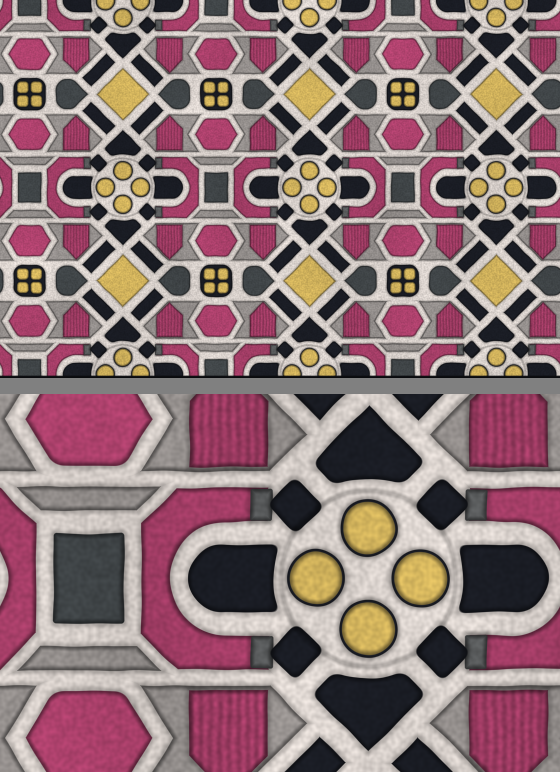
Top: the whole. Bottom: its middle third, enlarged.
A Shadertoy shader for this pattern:

```glsl
const float REPEATS_DOWN = 2.025;
const vec2 ROSETTE_CENTRE = vec2(0.819, 0.504);   // in canvas heights
const float CELL = 256.0;                         // design units per repeat
const float CORNER = 4.0;                         // rounding where edges meet
const float BAND = 8.0;                           // cream strap width
const float WOBBLE = 0.9;
const float GRAIN = 0.13;
const float BOTTOM_EDGE = 0.006;
const float DIAG = 0.7071;

const vec3 CREAM = vec3(0.85, 0.82, 0.80);
const vec3 MAGENTA = vec3(0.64, 0.24, 0.40);
const vec3 GREY = vec3(0.58, 0.56, 0.55);
const vec3 INK = vec3(0.10, 0.11, 0.14);
const vec3 SLATE = vec3(0.25, 0.27, 0.28);
const vec3 YELLOW = vec3(0.82, 0.70, 0.36);

vec2 hashGradient(vec2 cell) {
    vec3 h = fract(cell.xyx * vec3(0.1031, 0.1030, 0.0973));
    h += dot(h, h.yzx + 33.33);
    float angle = 6.2832 * fract((h.x + h.y) * h.z);
    return vec2(cos(angle), sin(angle));
}

float gradientNoise(vec2 p) {
    vec2 i = floor(p), f = p - i;
    vec2 w = f * f * f * (f * (f * 6.0 - 15.0) + 10.0);
    vec2 e = vec2(0.0, 1.0);
    float a = dot(hashGradient(i), f);
    float b = dot(hashGradient(i + e.yx), f - e.yx);
    float c = dot(hashGradient(i + e.xy), f - e.xy);
    float d = dot(hashGradient(i + e.yy), f - e.yy);
    return mix(mix(a, b, w.x), mix(c, d, w.x), w.y);
}

// Intersection with a rounded corner
float meet(float a, float b) {
    float h = max(CORNER - abs(a - b), 0.0) / CORNER;
    return max(a, b) + h * h * CORNER * 0.25;
}

float roundBox(vec2 p, vec2 halfSize, float radius) {
    vec2 q = abs(p) - halfSize + radius;
    return length(max(q, 0.0)) + min(max(q.x, q.y), 0.0) - radius;
}

// Half capsule along x
float lobe(vec2 p, float endX, float radius) {
    return length(vec2(max(p.x - endX, 0.0), p.y)) - radius;
}

// Sets a tile into the surface with a shaded groove around it
void inlay(inout vec3 col, float d, vec3 tint, float aa) {
    col *= 1.0 - 0.2 * smoothstep(3.0, 0.0, d);
    vec3 face = tint * mix(0.55, 1.0, smoothstep(0.0, -2.8, d));
    col = mix(col, face, smoothstep(aa, -aa, d));
}

void mainImage(out vec4 fragColor, in vec2 fragCoord) {
    vec2 uv = fragCoord / iResolution.y;
    vec2 plane = (uv - ROSETTE_CENTRE) * REPEATS_DOWN * CELL;
    float aa = 0.75 * REPEATS_DOWN * CELL / iResolution.y;

    // Fold each repeat into one quadrant, with slightly uneven edges
    vec2 wobble = vec2(gradientNoise(plane / 17.0), gradientNoise(plane / 17.0 + 71.0));
    vec2 bent = plane + WOBBLE * wobble;
    vec2 p = abs(bent - CELL * floor(bent / CELL + 0.5));
    vec2 far = 0.5 * CELL - p;
    float x = p.x, y = p.y;
    float ring = x + far.y;
    float r = length(p);
    vec3 col = CREAM;

    // Small octagon and hexagon shapes, shared with the grey field
    float octagon = meet(max(far.x, far.y) - 22.0, (far.x + far.y - 36.0) * DIAG);
    float hexY = abs(y - 73.0);
    float hexagon = meet(hexY - 21.5, 0.856 * (far.x - 29.0) + 0.518 * hexY);

    // Grey field and ribbed pentagon
    float field = max(max(49.0 - y, y - 100.0), max(94.0 - x - y, 90.0 - ring) * DIAG);
    field = max(field, BAND - min(hexagon, octagon));
    inlay(col, field, GREY, aa);
    float pentagon = max(max(abs(x - 64.0) - 18.0, 51.0 - y), max(93.0 - ring, x + y - 163.0) * DIAG);
    inlay(col, pentagon, MAGENTA * (0.93 + 0.09 * sin(bent.x * 1.5)), aa);
    inlay(col, hexagon, MAGENTA * 1.06, aa);

    // Four-part octagon
    inlay(col, octagon, INK, aa);
    inlay(col, roundBox(far - 9.3, vec2(7.8), 5.0), YELLOW, aa);

    // Large diamond, its bars and side lobes
    inlay(col, (ring - 36.0) * DIAG, YELLOW, aa);
    inlay(col, max(abs(ring - 66.0) - 12.0, abs(x - far.y) - 33.0) * DIAG, INK, aa);
    float sideLobe = meet(meet((176.0 - x - y) * DIAG, far.y - 20.5), meet(x - 92.0, (ring - 104.0) * DIAG));
    inlay(col, sideLobe, SLATE, aa);

    // Square with trapezoids
    inlay(col, roundBox(vec2(far.x, y), vec2(16.0, 20.5), 1.5), SLATE, aa);
    inlay(col, max(max(y - 42.0, 31.0 - y), (far.x - y + 9.0) * DIAG), GREY, aa);

    // Collar around the rosette arm
    float collar = max(max(y - 41.5, 46.0 - x), max(x - 104.0, (x + y - 129.0) * DIAG));
    inlay(col, max(collar, -lobe(p, 65.0, 26.0)), MAGENTA, aa);
    inlay(col, roundBox(p - vec2(49.0, 33.5), vec2(5.0, 7.5), 1.0), mix(SLATE, GREY, 0.3), aa);
    inlay(col, meet(lobe(p, 67.0, 15.5), 43.5 - r), INK, aa);

    // Shield and corner stone
    inlay(col, meet(meet((x + y - 79.0) * DIAG, (x - y + 27.0) * DIAG), 45.5 - r), INK, aa);
    float stone = meet(abs(x + y - 67.0) * DIAG - 9.5, abs(x - y) * DIAG - 9.0);
    inlay(col, stone, INK, aa);

    // Rosette rim and petals
    col *= 1.0 - 0.2 * smoothstep(2.2, 0.3, abs(r - 40.0));
    float petal = min(length(p - vec2(0.0, 23.0)), length(p - vec2(24.0, 0.0)));
    inlay(col, petal - 13.2, INK * 1.8, aa);
    inlay(col, petal - 12.0, YELLOW, aa);

    // Fine grain and slow drift of tone
    float grain = gradientNoise(plane / 2.3) + 0.6 * gradientNoise(plane / 6.0);
    col *= 1.0 + GRAIN * grain + 0.09 * gradientNoise(plane / 70.0);
    col = mix(INK * 0.4, col, smoothstep(-1.0, 1.0, (uv.y - BOTTOM_EDGE) * iResolution.y));
    fragColor = vec4(clamp(col, 0.0, 1.0), 1.0);
}
```
